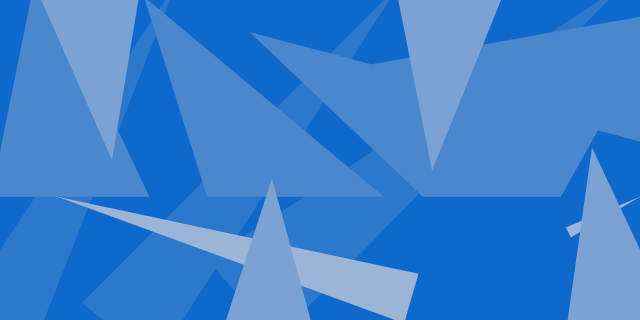
Give the GLSL for this background, as a Shadertoy shader.

```glsl
// Flat blue background of overlapping long triangles with crisp edges.
// Each layer is a short loop of wedges whose apex, heading and spread follow
// formulas of the index; layered sines make the light spikes irregular.

const vec3 BASE_BLUE = vec3(0.06, 0.41, 0.80);
const vec3 DEEP_BLUE = vec3(0.17, 0.47, 0.80);
const vec3 MID_BLUE  = vec3(0.29, 0.53, 0.80);
const vec3 LIGHT_BLUE = vec3(0.48, 0.64, 0.83);
const vec3 PALE_BLUE = vec3(0.61, 0.71, 0.84);

const float HALF_PI = 1.570796;
const float HORIZON = 0.385;

// Signed distance to an isosceles triangle given by its apex, the heading of
// its axis, half the angle at the apex, and its length along the axis.
float wedge(vec2 p, vec2 apex, float heading, float halfAngle, float len) {
    vec2 axis = vec2(cos(heading), sin(heading));
    vec2 rel = p - apex;
    float along = dot(rel, axis);
    float across = abs(dot(rel, vec2(-axis.y, axis.x)));
    float side = across * cos(halfAngle) - along * sin(halfAngle);
    return max(side, along - len);
}

// Lays a flat colour over the ground with a one-pixel soft edge.
vec3 paint(vec3 ground, vec3 colour, float dist, float pixel) {
    return mix(ground, colour, clamp(0.5 - dist / pixel, 0.0, 1.0));
}

// Slanted bands leaning down to the left, flatter towards the right.
float slantedBands(vec2 p) {
    float d = 1e3;
    for (int n = 0; n < 3; n++) {
        float i = float(n);
        vec2 apex = vec2(0.55 + 0.7 * i, 1.05);
        d = min(d, wedge(p, apex, -2.05 - 0.2 * i, 0.105, 1.25 + 0.15 * i));
    }
    return d;
}

// Broad wedges turning from steep to level, cut straight at the horizon.
float broadWedges(vec2 p) {
    float d = 1e3;
    for (int n = 0; n < 4; n++) {
        float i = float(n);
        vec2 apex = vec2(0.12 + 0.33 * i, 1.12 - 0.11 * i);
        d = min(d, wedge(p, apex, -1.45 + 0.47 * i, 0.32 - 0.035 * i, 1.1));
    }
    return max(d, HORIZON - p.y);
}

// Thin slivers: a long one from the left, a short one from the right.
float thinSlivers(vec2 p) {
    float d = 1e3;
    for (int n = 0; n < 2; n++) {
        float i = float(n);
        vec2 apex = vec2(0.18 + 1.82 * i, HORIZON);
        d = min(d, wedge(p, apex, -0.28 - 2.4 * i, 0.07, 1.15 - 0.9 * i));
    }
    return d;
}

// Tall spikes growing in turn from the top and the bottom edge.
float tallSpikes(vec2 p) {
    float d = 1e3;
    for (int n = 0; n < 4; n++) {
        float i = float(n);
        float upward = 1.0 - 2.0 * mod(i, 2.0);
        float tilt = 0.15 * sin(2.3 * i + 1.0);
        vec2 apex = vec2(0.35 + 0.5 * i, 0.5 + 0.06 * sin(5.0 * i));
        d = min(d, wedge(p, apex, upward * HALF_PI + tilt, 0.29, 1.2));
    }
    return d;
}

void mainImage(out vec4 fragColor, in vec2 fragCoord) {
    float pixel = 1.0 / iResolution.y;
    vec2 p = fragCoord * pixel;

    // Layers from back to front
    vec3 colour = BASE_BLUE;
    colour = paint(colour, DEEP_BLUE, slantedBands(p), pixel);
    colour = paint(colour, MID_BLUE, broadWedges(p), pixel);
    colour = paint(colour, PALE_BLUE, thinSlivers(p), pixel);
    colour = paint(colour, LIGHT_BLUE, tallSpikes(p), pixel);

    fragColor = vec4(colour, 1.0);
}
```
